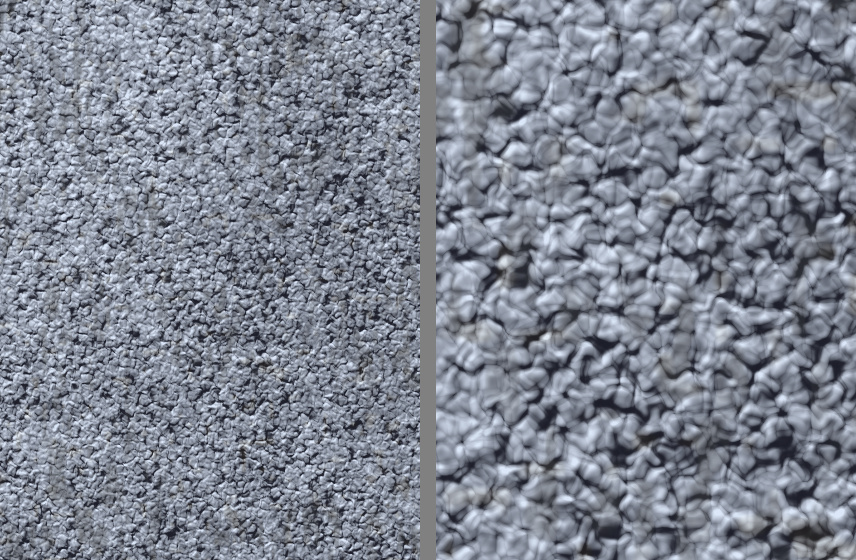
Left, the full canvas; right, a detail of the centre.
This texture is drawn by a Shadertoy shader. Its source:

```glsl
// Rough porous concrete wall: pale blue-grey grains with small dark pits and faint brown streaks.
// Three sizes of overlapping domes form a height field, which is lit from above,
// darkened in its hollows and stained by stretched noise.

const vec3 STAIN_COLOR = vec3(0.375, 0.385, 0.40);
const vec2 LIGHT_DIR = vec2(-0.35, 0.94);
const float GRAIN_FREQ = 92.0;   // grains per canvas height
const float DARKEST = 0.11;

vec2 hash22(vec2 p) {
    vec3 q = fract(p.xyx * vec3(0.1031, 0.1030, 0.0973));
    q += dot(q, q.yzx + 33.33);
    return fract((q.xx + q.yz) * q.zy);
}

float valueNoise(vec2 p) {
    vec2 cell = floor(p);
    vec2 f = fract(p);
    f = f * f * (3.0 - 2.0 * f);
    float bottom = mix(hash22(cell).x, hash22(cell + vec2(1, 0)).x, f.x);
    float top = mix(hash22(cell + vec2(0, 1)).x, hash22(cell + vec2(1, 1)).x, f.x);
    return mix(bottom, top, f.y);
}

// Upper envelope of domes, one jittered dome of random height per cell
float grainDomes(vec2 p, float seed) {
    vec2 cell = floor(p);
    float height = -1.0;
    for (int y = -1; y <= 1; y++) {
        for (int x = -1; x <= 1; x++) {
            vec2 id = cell + vec2(x, y);
            vec2 offset = p - id - hash22(id + seed);
            float lift = 0.5 * hash22(id + seed + 57.0).y;
            height = max(height, lift - dot(offset, offset));
        }
    }
    return height;
}

// Height of the wall; coarseness shifts weight from small to large grains
float wallHeight(vec2 p, float coarseness) {
    vec2 warp = vec2(valueNoise(p * 115.0), valueNoise(p * 115.0 + 31.0)) - 0.5;
    vec2 q = p + 0.007 * warp;
    float lumps = grainDomes(q * 43.0, 11.0) * mix(0.35, 0.65, coarseness);
    float grains = grainDomes(q * GRAIN_FREQ, 83.0) * 0.9;
    float grit = grainDomes(q * 165.0, 151.0) * mix(0.55, 0.4, coarseness);
    return lumps + grains + grit;
}

// Broad light and shade over the wall: brighter upper left, dimmer right of centre
float broadTone(vec2 p) {
    vec2 toCorner = p - vec2(0.0, 0.9);
    float brightCorner = 0.07 * exp(-4.0 * dot(toCorner, toCorner));
    vec2 toCentre = (p - vec2(0.52, 0.56)) * vec2(1.3, 1.0);
    float dimCentre = 0.06 * exp(-12.0 * dot(toCentre, toCentre));
    return brightCorner - dimCentre + 0.05 * (valueNoise(p * 6.0) - 0.5);
}

float fineMottle(vec2 p) {
    float speckle = valueNoise(p * 155.0) + valueNoise(p * 265.0 + 7.0) - 1.0;
    float patches = valueNoise(p * 20.0 + 3.0) + valueNoise(p * 46.0 + 19.0) - 1.0;
    return 0.16 * speckle + 0.08 * patches;
}

// Short vertical runs of dirt, gathered in patches and denser to the right
float stainMask(vec2 p) {
    float runs = valueNoise(p * vec2(88.0, 25.0) + 41.0);
    float ragged = 0.25 * (valueNoise(p * 170.0) - 0.5);
    float region = valueNoise(p * vec2(8.0, 5.0) + 13.0) + 0.35 * p.x;
    return smoothstep(0.58, 0.82, runs + ragged) * smoothstep(0.35, 0.75, region);
}

// Lower limit with a rounded knee, so that pits keep some detail
float softFloor(float value, float limit) {
    float x = value - limit;
    return limit + 0.5 * (x + sqrt(x * x + 0.008));
}

// Cool grey of the given brightness
vec3 concreteColor(float tone) {
    return vec3(0.95 * tone, tone, 1.03 * tone + 0.04);
}

void mainImage(out vec4 fragColor, in vec2 fragCoord) {
    vec2 p = fragCoord / iResolution.y;
    float coarseness = smoothstep(0.3, 1.0, p.y);

    // Relief and lighting
    float stepLength = 0.3 / GRAIN_FREQ;
    float height = wallHeight(p, coarseness);
    float towardLight = wallHeight(p + LIGHT_DIR * stepLength, coarseness);
    float slope = (height - towardLight) / 0.3;

    // Smooth mortar patches fill some of the hollows
    float mortar = smoothstep(0.5, 0.8, valueNoise(p * 27.0 + 71.0));
    float pit = 1.0 - smoothstep(-0.32, 0.04, height + 0.2 * mortar);

    float tone = 0.55 + broadTone(p) + fineMottle(p);
    tone += 0.14 * slope * (1.0 - 0.35 * mortar);
    tone += 0.31 * (height - 0.16) + 0.03 * mortar;
    tone -= 0.17 * pit;
    tone = min(softFloor(tone, DARKEST), 0.91);

    // Tint: cool concrete, a few warm grains, brown-grey stains
    vec3 color = concreteColor(tone);
    float warmth = smoothstep(0.72, 0.95, valueNoise(p * 62.0 + 5.0));
    color += warmth * vec3(0.02, 0.005, -0.03);
    vec3 stained = STAIN_COLOR * (0.5 + tone);
    color = mix(color, stained, 0.5 * stainMask(p));

    fragColor = vec4(color, 1.0);
}
```
